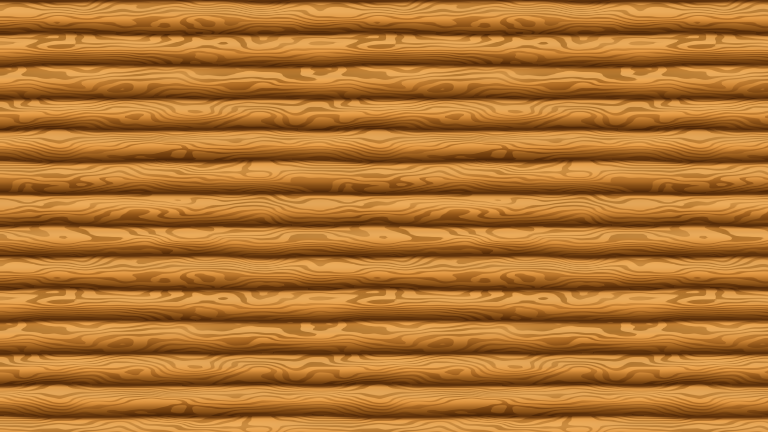
Give the GLSL for this texture, as a Shadertoy shader.

```glsl
// Wall of stacked horizontal timber logs with flowing wood grain.
#define LOG_PITCH 0.07384   // log height, in canvas heights
#define FIRST_SEAM 0.0373   // lowest seam above the bottom edge
#define TILE_WIDTH 0.741    // horizontal repeat, in canvas heights
#define TILE_ROWS 8.0       // different logs before the stack repeats
#define GRAIN_LINES 7.0     // rings across one log
#define GRAIN_WARP 4.2      // strength of the flowing bends
#define GRAIN_DEPTH 0.75    // contrast of the grain
#define SEAM_WAVE 0.09      // unevenness of the log edges

const vec3 PALE  = vec3(0.905, 0.660, 0.350);
const vec3 AMBER = vec3(0.885, 0.580, 0.235);
const vec3 BROWN = vec3(0.550, 0.325, 0.090);
const vec3 DARK  = vec3(0.385, 0.205, 0.045);
const vec3 GRAIN_TINT = vec3(0.76, 0.69, 0.50);

float hash(vec2 p) {
    vec3 q = fract(vec3(p.xyx) * 0.1031);
    q += dot(q, q.yzx + 33.33);
    return fract((q.x + q.y) * q.z);
}

// Value noise that wraps after the given number of cells.
float noise(vec2 p, vec2 period) {
    vec2 cell = floor(p), f = fract(p);
    f = f * f * (3.0 - 2.0 * f);
    vec2 a = mod(cell, period), b = mod(cell + 1.0, period);
    return mix(mix(hash(a), hash(vec2(b.x, a.y)), f.x),
               mix(hash(vec2(a.x, b.y)), hash(b), f.x), f.y);
}

// Stretched noise, different in each log, repeating along x.
float grainNoise(float x, float t, float row, vec2 cells) {
    return noise(vec2(x * cells.x, t * cells.y + row * 23.0 + cells.x * 7.0),
                 vec2(cells.x, 1024.0)) - 0.5;
}

// Ring field whose contours are the grain lines.
float ringField(float x, float t, float row) {
    return GRAIN_LINES * t
         + GRAIN_WARP * grainNoise(x, t, row, vec2(5.0, 2.0))
         + 0.45 * GRAIN_WARP * grainNoise(x, t, row, vec2(11.0, 4.0))
         + 0.12 * GRAIN_WARP * grainNoise(x, t, row, vec2(23.0, 7.0));
}

// Rounded shading, t runs from the top (0) to the bottom (1) of a log.
vec3 logShade(float t) {
    float glow = (t - 0.31) / 0.22;
    vec3 col = mix(AMBER, PALE, exp(-glow * glow));
    col = mix(col, BROWN, smoothstep(0.50, 0.90, t));
    float seam = max(1.0 - smoothstep(0.0, 0.14, t), smoothstep(0.82, 1.0, t));
    return mix(col, DARK, seam);
}

void mainImage(out vec4 fragColor, in vec2 fragCoord) {
    vec2 uv = fragCoord / iResolution.y;
    float x = uv.x / TILE_WIDTH;

    // Stack of logs with slightly wavy seams
    float y = (uv.y - FIRST_SEAM) / LOG_PITCH;
    y += SEAM_WAVE * (noise(vec2(x * 6.0, y), vec2(6.0, TILE_ROWS)) - 0.5);
    float row = mod(floor(y), TILE_ROWS);
    float t = 1.0 - fract(y);

    // Grain lines of varying width and strength
    float rings = ringField(x, t, row);
    float blur = clamp(fwidth(rings), 0.02, 1.0);
    float width = 0.20 + 0.16 * grainNoise(x, t, row, vec2(9.0, 6.0));
    float dist = abs(fract(rings) - 0.5);
    float line = 1.0 - smoothstep(width - 0.6 * blur, width + 0.6 * blur, dist);
    line = mix(line, 2.0 * width, smoothstep(0.6, 1.0, blur));
    float strength = GRAIN_DEPTH * (1.0 + 0.8 * grainNoise(x, t, row, vec2(7.0, 3.0)));

    vec3 col = logShade(t);
    col *= mix(vec3(1.0), GRAIN_TINT, line * strength);
    col *= 1.0 + 0.06 * grainNoise(x, t, row, vec2(4.0, 9.0));
    fragColor = vec4(col, 1.0);
}
```
